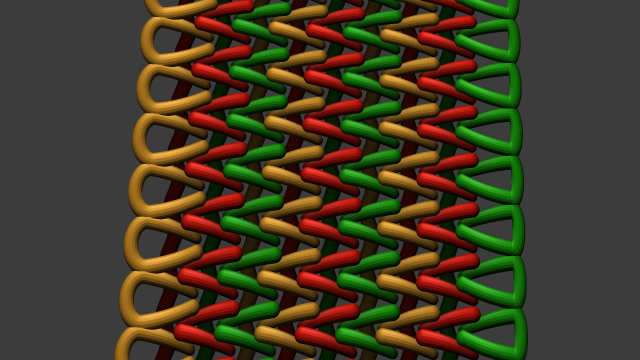
Write a Shadertoy shader that draws this pattern.

```glsl
#define COLUMNS 9.0
#define ROW_PITCH 1.27
#define HALF_LENGTH 0.62
#define YARN_RADIUS 0.19
#define RISE 0.19
#define ARCH 0.05
#define FACETS 8.0
#define SAMPLES 3
#define LIGHT normalize(vec3(-0.15, -0.62, 0.77))
#define BACKDROP vec3(0.235)

vec3 topColor;
float topHeight;

vec3 dyeOf(float column) {
    float k = mod(column, 3.0);
    return k < 0.5 ? vec3(0.80, 0.55, 0.14)
         : k < 1.5 ? vec3(0.82, 0.09, 0.04)
                   : vec3(0.09, 0.59, 0.04);
}

// Lay a round strand over whatever is lower; offset is measured from its axis
void layStrand(vec2 offset, float radius, float height, float along, vec3 dye) {
    float dist = length(offset);
    float m = dist / radius;
    if (m >= 1.0) return;
    float z = height + radius * sqrt(1.0 - m * m);
    if (z < topHeight) return;
    topHeight = z;

    // Flat facets around and along the strand
    float steps = FACETS / 3.14159;
    float bend = mix(m, sin(round(asin(m) * steps) / steps), 0.7);
    vec2 side = offset / max(dist, 1e-4) * bend;
    side.x += 0.3 * round(along * 6.0) / 6.0;
    vec3 normal = normalize(vec3(side, sqrt(max(1.0 - bend * bend, 0.0)) + 1e-3));

    float diffuse = max(dot(normal, LIGHT), 0.0);
    float occlusion = mix(0.25, 1.0, smoothstep(-0.6, 0.0, height));
    topColor = occlusion * (dye * (0.10 + 0.88 * diffuse) + 0.19 * pow(diffuse, 14.0));
}

// One leg of a stitch: slope -1 rises to the right, +1 falls
void layLeg(vec2 p, float slope, bool joinsLoop, vec3 dye) {
    float x = clamp(p.x, -HALF_LENGTH, HALF_LENGTH);
    float t = x / HALF_LENGTH;
    float sunk = joinsLoop ? 0.0 : 0.5 + 0.5 * slope * t;
    float arch = (joinsLoop ? -ARCH : ARCH) * (1.0 - t * t);
    float axis = slope * (0.28 + RISE * t * slope * slope) - arch;
    float radius = YARN_RADIUS * (1.0 - 0.3 * sunk * sunk);
    layStrand(vec2(p.x - x, (p.y - axis) * 0.96), radius, -0.4 * sunk, t, dye);
}

// Half ellipse that closes an edge loop; facing is -1 left, +1 right
void layTurn(vec2 p, vec2 radii, float facing, vec3 dye) {
    if (p.x * facing < 0.0) return;
    vec2 q = p / radii;
    vec2 gradient = q / radii;
    float k = length(q);
    float slope = max(length(gradient), 1e-3);
    layStrand(gradient / slope * (k * (k - 1.0) / slope), YARN_RADIUS, 0.0, 0.0, dye);
}

// Perspective: canvas position to column and row of the fabric
vec2 fabricPosition(vec2 c) {
    float u = (c.x - 0.045 + 0.027 * c.y) / (0.1025 + 0.0105 * c.y) + 4.0;
    float s = (u - 1.0) / 6.0;
    float start = 0.060 + 0.042 * s;
    float pitch = 0.1273 - 0.0046 * s;
    float growth = 0.0025;
    float root = sqrt(max(pitch * pitch + 4.0 * growth * (c.y - start), 0.0));
    return vec2(u, (root - pitch) / (2.0 * growth));
}

vec3 knit(vec2 canvas) {
    vec2 fabric = fabricPosition(canvas);
    topColor = BACKDROP;
    topHeight = -9.0;
    float last = COLUMNS - 1.0;

    for (float a = -1.0; a <= 1.0; a++) {
        float column = round(fabric.x) + a;
        if (column < 0.0 || column > last) continue;
        vec3 dye = dyeOf(column);
        float x = fabric.x - column;

        // Shaded strands at the back
        float sway = 0.08 * sin(6.28318 * fabric.y);
        if (column < last)
            layStrand(vec2(x - sway, 0.0), 0.2, -1.1, 0.0, dyeOf(column + 1.0));

        for (float b = -1.0; b <= 1.0; b++) {
            vec2 p = vec2(x, (fabric.y - round(fabric.y) - b) * ROW_PITCH);
            layLeg(p, -1.0, column == 0.0, dye);
            layLeg(p, 1.0, column == last, dye);

            // Loops at both edges
            float gap = 0.5 * ROW_PITCH;
            float reach = 0.28 - RISE;
            if (column == 0.0)
                layTurn(p - vec2(-HALF_LENGTH, gap), vec2(0.42, gap - reach), -1.0, dye);
            if (column == last)
                layTurn(p - vec2(HALF_LENGTH, 0.0), vec2(0.16, 0.28 + RISE), 1.0, dye);
        }
    }
    return topColor;
}

void mainImage(out vec4 fragColor, in vec2 fragCoord) {
    // Average a grid of samples to smooth the edges
    vec3 sum = vec3(0.0);
    for (int i = 0; i < SAMPLES * SAMPLES; i++) {
        vec2 jitter = (vec2(i % SAMPLES, i / SAMPLES) + 0.5) / float(SAMPLES) - 0.5;
        vec2 c = (fragCoord + jitter - vec2(0.5 * iResolution.x, 0.0)) / iResolution.y;
        sum += knit(vec2(c.x, 1.0 - c.y));
    }
    fragColor = vec4(sum / float(SAMPLES * SAMPLES), 1.0);
}
```
